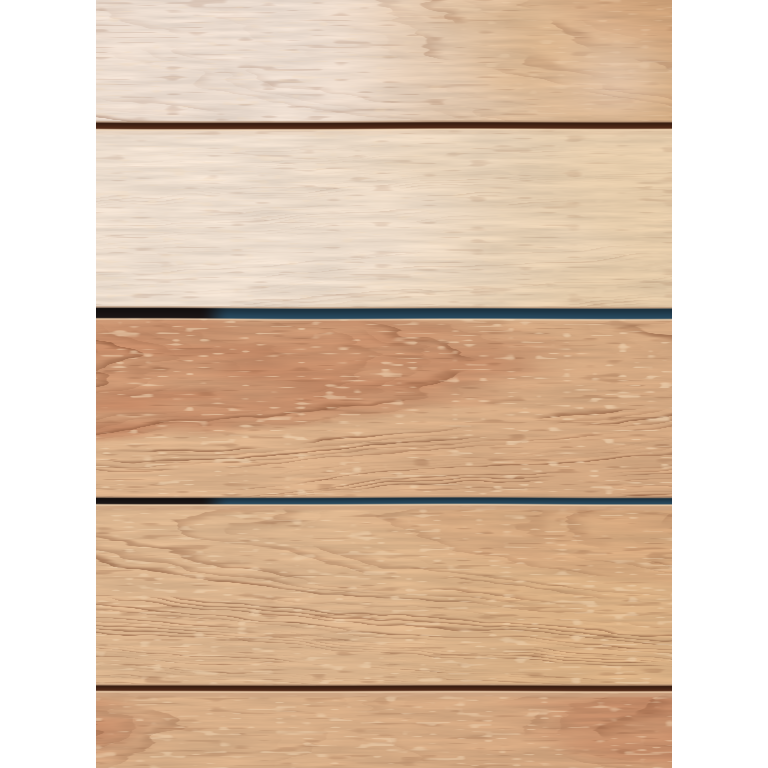
Write a WebGL 2 fragment shader that draws this texture.

```glsl
#version 300 es
precision highp float;
// Five horizontal varnished teak planks with dark gaps between white side margins.

uniform vec2 u_resolution;
out vec4 fragColor;

const float PITCH = 0.2443;        // plank spacing
const float FIRST_GAP = 0.1035;    // height of the lowest gap
const float MARGIN = 0.125;        // white strip at each side
const float RING_FREQ = 15.0;      // growth rings per unit of field
const vec3 WHITE = vec3(1.0);
const vec3 HEARTWOOD = vec3(0.73, 0.48, 0.35);
const vec3 RING_DARK = vec3(0.50, 0.30, 0.19);
const vec3 FLECK = vec3(0.95, 0.85, 0.72);
const vec3 BEVEL = vec3(0.80, 0.64, 0.51);
const vec3 GAP_BROWN = vec3(0.27, 0.14, 0.08);
const vec3 GAP_BLUE = vec3(0.13, 0.24, 0.31);
const vec3 GAP_BLACK = vec3(0.09, 0.07, 0.07);

// Per plank, bottom to top
const vec3 LEFT_TONE[5] = vec3[5](vec3(0.84, 0.68, 0.53), vec3(0.86, 0.71, 0.56),
    vec3(0.86, 0.70, 0.55), vec3(0.93, 0.87, 0.81), vec3(0.92, 0.86, 0.81));
const vec3 RIGHT_TONE[5] = vec3[5](vec3(0.82, 0.64, 0.49), vec3(0.85, 0.69, 0.52),
    vec3(0.83, 0.66, 0.51), vec3(0.89, 0.79, 0.66), vec3(0.83, 0.67, 0.50));
// Arch figure: fold centre x, axis y, distance to tip, curvature
const vec4 ARCH[5] = vec4[5](vec4(0.46, 0.055, 0.21, 40.0), vec4(-1.0, 0.315, 1.46, 55.0),
    vec4(1.5, 0.530, 0.74, 52.0), vec4(-1.0, 0.220, 2.5, 20.0), vec4(-1.0, 1.02, 1.66, 17.0));
const float HEART[5] = float[5](0.75, 0.22, 0.75, 0.0, 0.25);
const float RING_STRENGTH[5] = float[5](0.42, 0.60, 0.60, 0.15, 0.30);
const float FLECKS[5] = float[5](0.45, 0.45, 0.55, 0.22, 0.25);
const float GAP_HALF[4] = float[4](0.0036, 0.0042, 0.0068, 0.0042);
const float BLUE_GAP[4] = float[4](0.0, 1.0, 1.0, 0.0);

float hash(vec2 p) {
    return fract(sin(dot(p, vec2(127.1, 311.7))) * 43758.5453);
}

float noise(vec2 p) {
    vec2 i = floor(p), f = fract(p);
    f = f * f * (3.0 - 2.0 * f);
    return mix(mix(hash(i), hash(i + vec2(1, 0)), f.x),
               mix(hash(i + vec2(0, 1)), hash(i + vec2(1, 1)), f.x), f.y);
}

float fbm(vec2 p) {
    float sum = 0.0, amp = 0.5;
    for (int i = 0; i < 4; i++) {
        sum += amp * noise(p);
        p = p * 2.03 + 17.3;
        amp *= 0.5;
    }
    return sum;
}

vec3 woodColor(vec2 p, int k) {
    vec2 seed = vec2(float(k) * 13.7, float(k) * 5.3);
    vec4 arch = ARCH[k];

    // Base tone drifts across the plank
    float drift = p.x + 0.25 * (fbm(p * vec2(4.0, 9.0) + seed) - 0.5);
    vec3 col = mix(LEFT_TONE[k], RIGHT_TONE[k], smoothstep(0.3, 0.82, drift));

    // Nested parabolas give the cathedral figure
    float dy = p.y - arch.y + 0.025 * (fbm(p * vec2(5.0, 12.0) + seed) - 0.5);
    float field = arch.z - abs(p.x - arch.x) + arch.w * dy * dy;
    field += 0.16 * (fbm(p * vec2(9.0, 45.0) + seed) - 0.5);
    float heart = smoothstep(0.04, -0.16, field);
    col = mix(col, HEARTWOOD, heart * HEART[k] * (0.55 + 0.45 * noise(p * vec2(12.0, 70.0))));

    // Growth rings: slow darkening, then a sharp edge
    float phase = field * RING_FREQ;
    float s = fract(phase);
    float line = smoothstep(0.35, 0.92, s) * (1.0 - smoothstep(0.92, 1.0, s));
    float vary = hash(vec2(floor(phase), float(k)));
    float broken = smoothstep(0.2, 0.65, noise(p * vec2(10.0, 60.0) + seed));
    float fade = 1.0 - smoothstep(0.25, 0.7, fwidth(phase));
    col = mix(col, RING_DARK, line * vary * vary * broken * fade * RING_STRENGTH[k]);

    // Fine fibres, dark pores and pale flecks along the grain
    float fibre = fbm(vec2(p.x * 14.0, p.y * 190.0) + seed);
    col *= 1.0 + 0.16 * (fibre - 0.47);
    float pore = smoothstep(0.72, 0.95, noise(vec2(p.x * 32.0, p.y * 310.0) + seed));
    col = mix(col, RING_DARK, 0.22 * pore * (0.4 + RING_STRENGTH[k]));
    float fleck = smoothstep(0.70, 0.95, noise(vec2(p.x * 55.0, p.y * 340.0) + seed + 40.0));
    return mix(col, FLECK, fleck * FLECKS[k]);
}

void main() {
    vec2 p = gl_FragCoord.xy / u_resolution;
    float px = 1.0 / min(u_resolution.x, u_resolution.y);
    float row = (p.y - FIRST_GAP) / PITCH;
    int plank = clamp(int(floor(row)) + 1, 0, 4);
    int gap = clamp(int(floor(row + 0.5)), 0, 3);
    vec3 col = woodColor(p, plank);

    // Varnish glare on the upper right
    vec2 glare = (p - vec2(0.80, 0.895)) / vec2(0.07, 0.06);
    col = mix(col, vec3(0.93, 0.85, 0.80), 0.45 * exp(-dot(glare, glare)));

    // Distance from the gap, with a slight waver along its length
    float d = p.y - FIRST_GAP - float(gap) * PITCH + 0.0016 * (noise(vec2(p.x * 5.0, gap)) - 0.5);
    float halfGap = GAP_HALF[gap];
    float edge = abs(d) - halfGap;

    // Rounded plank edges: shaded top lip and bright lower rim
    float lip = (1.0 - smoothstep(0.006, 0.009, edge)) * step(d, 0.0);
    col = mix(col, BEVEL, lip * (gap < 2 ? 0.75 : 0.15));
    float rim = 1.0 - smoothstep(0.0012, 0.0032, edge);
    col = mix(col, d < 0.0 ? FLECK : BEVEL * 0.85, rim * 0.65);

    // Gap interior: blue beyond a dark left end, or plain brown
    vec3 blue = mix(GAP_BLACK, GAP_BLUE, smoothstep(0.26, 0.30, p.x));
    vec3 inside = mix(GAP_BROWN, blue, BLUE_GAP[gap]);
    inside *= 0.8 + 0.4 * smoothstep(-halfGap, halfGap, -d);
    col = mix(col, inside, 1.0 - smoothstep(-px, px, edge));

    // White side margins
    float panel = 0.5 - MARGIN - abs(p.x - 0.5);
    col = mix(WHITE, col, smoothstep(-0.5 * px, 0.5 * px, panel));
    fragColor = vec4(clamp(col, 0.0, 1.0), 1.0);
}
```
